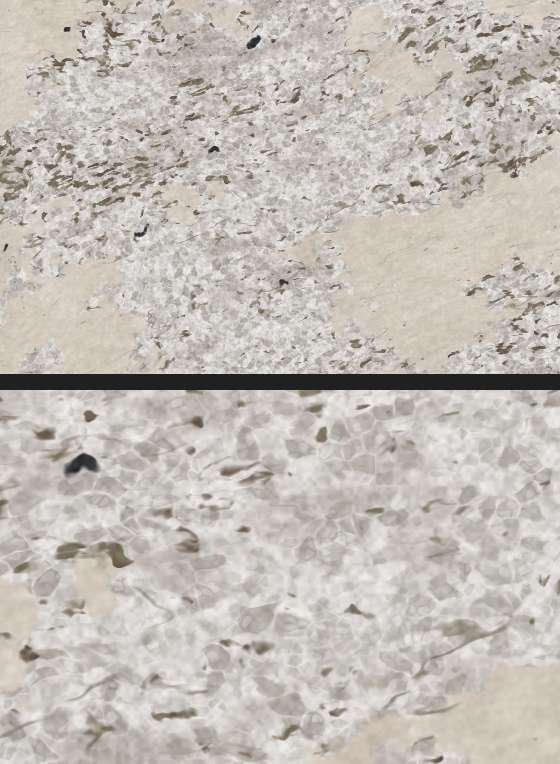
Top, the full canvas; bottom, a detail of the centre.
Write a WebGL 1 fragment shader that draws this texture.

```glsl
precision highp float;
uniform vec2 u_resolution;

const vec3 WHITE = vec3(0.88, 0.87, 0.86);
const vec3 GREY = vec3(0.69, 0.665, 0.64);
const vec3 BEIGE = vec3(0.825, 0.785, 0.735);
const vec3 MAUVE = vec3(0.66, 0.61, 0.58);
const vec3 OLIVE = vec3(0.43, 0.39, 0.31);
const vec3 BROWN = vec3(0.33, 0.27, 0.21);
const vec3 BLACK = vec3(0.13, 0.13, 0.15);

float hash(vec2 p) {
  vec3 a = fract(vec3(p.xyx) * 0.1031);
  a += dot(a, a.yzx + 33.33);
  return fract((a.x + a.y) * a.z);
}

vec2 hash2(vec2 p) {
  return vec2(hash(p + 17.3), hash(p + 71.9));
}

float valueNoise(vec2 p) {
  vec2 i = floor(p), f = fract(p);
  f = f * f * (3.0 - 2.0 * f);
  float low = mix(hash(i), hash(i + vec2(1.0, 0.0)), f.x);
  float high = mix(hash(i + vec2(0.0, 1.0)), hash(i + 1.0), f.x);
  return mix(low, high, f.y);
}

float fbm(vec2 p) {
  float sum = 0.0, amp = 0.533;
  for (int i = 0; i < 4; i++) {
    sum += amp * valueNoise(p);
    p = mat2(1.6, 1.2, -1.2, 1.6) * p + 11.7;
    amp *= 0.5;
  }
  return sum;
}

// Same sum without turning the octaves, so stretched features stay aligned
float streaks(vec2 p) {
  float sum = 0.0, amp = 0.571;
  for (int i = 0; i < 3; i++) {
    sum += amp * valueNoise(p);
    p = p * 2.03 + 23.1;
    amp *= 0.5;
  }
  return sum;
}

// Nearest distance, gap to the second nearest, random value of the cell
vec3 grains(vec2 p) {
  vec2 cell = floor(p);
  float first = 8.0, second = 8.0, id = 0.0;
  for (int y = -1; y <= 1; y++) {
    for (int x = -1; x <= 1; x++) {
      vec2 c = cell + vec2(float(x), float(y));
      float d = length(c + hash2(c) - p);
      if (d < first) {
        second = first;
        first = d;
        id = hash(c + 5.5);
      } else {
        second = min(second, d);
      }
    }
  }
  return vec3(first, second - first, id);
}

vec3 crystalColor(vec2 q, vec2 wobble) {
  vec3 coarse = grains(q * vec2(46.0, 58.0) + wobble);
  vec3 fine = grains(q * vec2(95.0, 120.0) + wobble);
  float tone = mix(0.6, coarse.z, smoothstep(0.0, 0.25, coarse.y));
  tone = mix(tone, fine.z, 0.4 * smoothstep(0.0, 0.3, fine.y));
  return mix(GREY, WHITE, smoothstep(0.05, 0.85, tone));
}

vec3 slabColor(vec2 q) {
  float grain = streaks(q * vec2(40.0, 110.0)) - 0.5;
  float cloud = fbm(q * 9.0 + 4.0) - 0.5;
  return BEIGE + 0.09 * grain + vec3(0.10, 0.11, 0.13) * cloud;
}

void main() {
  vec2 p = gl_FragCoord.xy / u_resolution.y;

  // Coordinates along and across the tilted, gently folded foliation
  vec2 along = vec2(0.94, 0.34);
  vec2 q = vec2(dot(p, along), dot(p, vec2(-along.y, along.x))) + 3.0;
  q.y += 0.12 * (valueNoise(p * 2.3 + 8.0) - 0.5);
  vec2 ragged = vec2(fbm(p * 22.0), fbm(p * 22.0 + 40.0)) - 0.5;

  // Smooth slabs, dark bands between them, and the rims where they meet
  float body = fbm(q * vec2(2.7, 4.4) + 0.55 * ragged + 2.0);
  body += 0.13 * (fbm(q * vec2(26.0, 38.0)) - 0.5);
  float slab = smoothstep(0.52, 0.57, body);
  float rim = smoothstep(0.42, 0.52, body) * (1.0 - smoothstep(0.53, 0.60, body));
  float band = smoothstep(0.40, 0.62, fbm(q * vec2(1.7, 5.5) + 0.4 * ragged + 31.0));
  band *= 1.0 - slab;

  vec3 color = crystalColor(q, 1.6 * ragged);
  float haze = smoothstep(0.52, 0.78, fbm(q * vec2(9.0, 20.0) + 60.0));
  color = mix(color, MAUVE, 0.5 * haze);
  color = mix(color, slabColor(q), 0.92 * slab);

  // Mineral flecks, dense in bands and sparse on slabs
  float limit = 0.72 - 0.15 * band - 0.04 * rim + 0.10 * slab;
  float fleck = streaks(q * vec2(42.0, 74.0) + 2.0 * ragged);
  float dark = smoothstep(limit, limit + 0.17, fleck);
  vec3 mineral = mix(OLIVE, BROWN, smoothstep(0.4, 0.7, valueNoise(q * 25.0 + 9.0)));
  color = mix(color, mineral, 0.85 * dark);

  // Thin seams running with the foliation
  float ridge = abs(fbm(q * vec2(6.0, 17.0) + 80.0) - 0.5);
  float broken = smoothstep(0.5, 0.75, valueNoise(q * vec2(30.0, 45.0)));
  float seam = (1.0 - smoothstep(0.004, 0.022, ridge)) * broken;
  color = mix(color, OLIVE, 0.6 * seam * (0.25 + 0.75 * max(band, rim)));

  // Rare black inclusions
  vec3 spot = grains(q * vec2(9.0, 11.0) + 0.7 * ragged);
  float radius = 0.06 + 0.10 * fract(spot.z * 57.0);
  float inclusion = step(0.93, spot.z) * (1.0 - smoothstep(radius - 0.04, radius + 0.03, spot.x));
  color = mix(color, BLACK, 0.9 * inclusion);

  // Fine surface roughness
  float rough = valueNoise(p * 240.0) + valueNoise(p * 130.0 + 50.0) - 1.0;
  color += rough * mix(0.085, 0.035, slab);
  gl_FragColor = vec4(clamp(color, 0.0, 1.0), 1.0);
}
```
